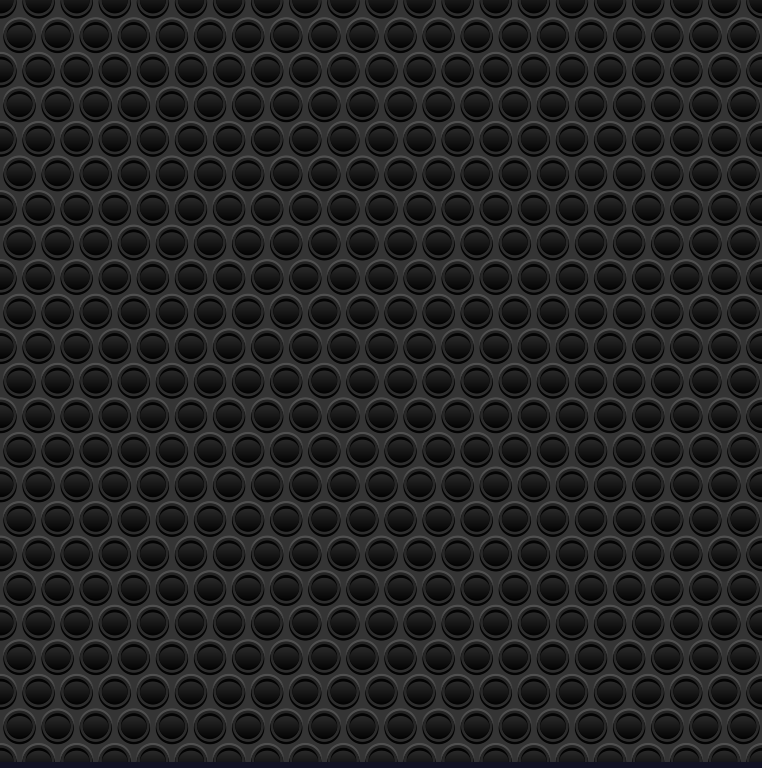
Give the GLSL for this pattern, as a WebGL 2 fragment shader.

```glsl
#version 300 es
precision highp float;

uniform vec2 u_resolution;
out vec4 fragColor;

const float COLUMNS = 20.0;       // studs across the canvas
const float ROW_STEP = 0.907;     // row spacing in stud pitches
const vec2 FIRST_STUD = vec2(0.013, 1.090);
const float STRIP_HEIGHT = 0.157;

const vec3 BASE = vec3(0.202);
const vec3 RIM_LIGHT = vec3(0.315);
const vec3 SHADOW = vec3(0.012);
const vec3 RING_TOP = vec3(0.140);
const vec3 RING_BOTTOM = vec3(0.180);
const vec3 CAP_TOP = vec3(0.165);
const vec3 CAP_BOTTOM = vec3(0.020);
const vec3 STRIP = vec3(0.07, 0.07, 0.14);

// Offset from the nearest stud in one row; alternate rows shift by half
vec2 rowOffset(vec2 p, float row) {
    float shift = 0.5 + 0.5 * mod(row, 2.0);
    return vec2(fract(p.x - shift + 0.5) - 0.5, p.y - row * ROW_STEP);
}

// Offset from the nearest stud of the staggered lattice
vec2 nearestStud(vec2 p) {
    float row = floor(p.y / ROW_STEP);
    vec2 below = rowOffset(p, row);
    vec2 above = rowOffset(p, row + 1.0);
    return dot(below, below) < dot(above, above) ? below : above;
}

// Smooth coverage of an ellipse
float ellipseMask(vec2 p, vec2 radii, float blur) {
    float d = (length(p / radii) - 1.0) * min(radii.x, radii.y);
    return 1.0 - smoothstep(-blur, blur, d);
}

float discMask(vec2 p, float radius, float blur) {
    return ellipseMask(p, vec2(radius), blur);
}

vec3 studColor(vec2 q, float blur) {
    // Lit upper rim and the dark crescent under the stud
    float rim = discMask(q - vec2(0.0, 0.030), 0.445, blur);
    vec3 color = mix(BASE, RIM_LIGHT, rim * smoothstep(-0.10, 0.36, q.y));
    color = mix(color, SHADOW, discMask(q + vec2(0.0, 0.042), 0.425, blur));

    // Raised ring
    vec3 ring = mix(RING_BOTTOM, RING_TOP, smoothstep(-0.4, 0.4, q.y));
    color = mix(color, ring, discMask(q - vec2(0.0, 0.008), 0.410, blur));

    // Recess, then the cap shaded from top to bottom
    color = mix(color, SHADOW, discMask(q - vec2(0.0, 0.008), 0.340, blur));
    vec3 cap = mix(CAP_BOTTOM, CAP_TOP, clamp(0.5 + q.y / 0.56, 0.0, 1.0));
    return mix(color, cap, ellipseMask(q + vec2(0.0, 0.006), vec2(0.335, 0.278), blur));
}

void main() {
    float pixel = COLUMNS / u_resolution.x;
    vec2 p = gl_FragCoord.xy * pixel;

    vec2 q = nearestStud(p - FIRST_STUD);
    vec3 color = studColor(q, 0.6 * pixel);

    // Plain strip along the lower edge
    float strip = 1.0 - smoothstep(-0.5 * pixel, 0.5 * pixel, p.y - STRIP_HEIGHT);
    fragColor = vec4(mix(color, STRIP, strip), 1.0);
}
```
